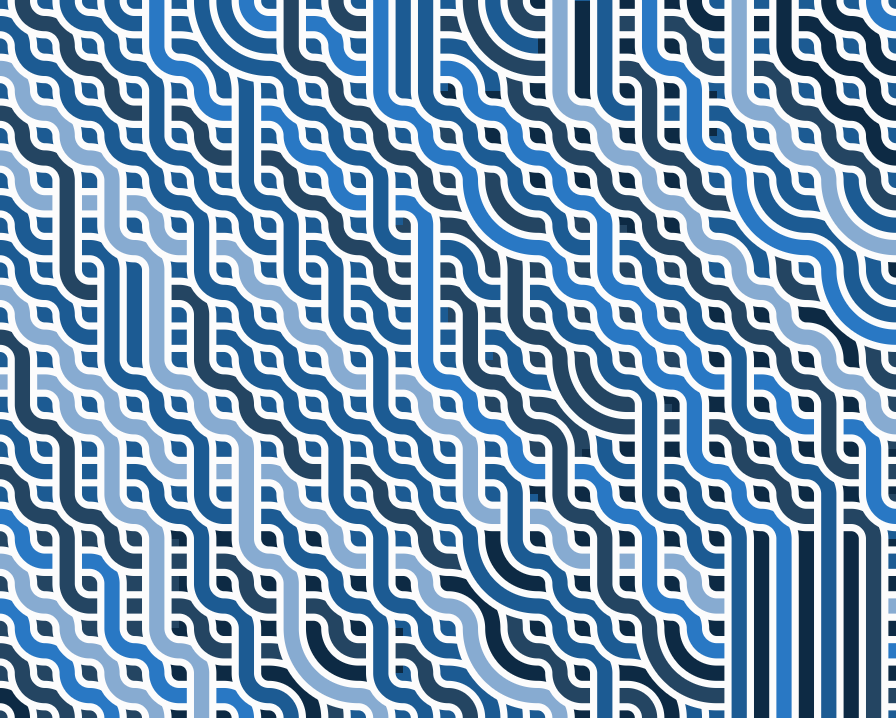
Give the GLSL for this pattern, as a WebGL 2 fragment shader.

```glsl
#version 300 es
precision highp float;
// Woven blue bands that wander from upper left to lower right over a quadtree of tiles.
// Each tile holds either quarter rings about two corners or uprights laid over level bands.
// A band takes its colour from where it starts, found by walking back through the tiles.
uniform vec2 u_resolution;
out vec4 fragColor;

const vec3 WHITE = vec3(0.99);
const vec3 BLUE = vec3(0.11, 0.355, 0.575);
const vec3 BRIGHT = vec3(0.16, 0.47, 0.77);
const vec3 SLATE = vec3(0.14, 0.27, 0.385);
const vec3 NAVY = vec3(0.05, 0.165, 0.265);
const vec3 PALE = vec3(0.53, 0.67, 0.82);
const float TILES_ACROSS = 20.0;
const float HALF_BAND = 0.17;

float hash(vec2 p) {
    vec3 q = fract(p.xyx * vec3(0.1031, 0.1030, 0.0973));
    q += dot(q, q.yzx + 33.33);
    return fract((q.x + q.y) * q.z);
}

// Tile under a point: origin, size, and 1 for straight or 0 for curved.
vec4 tileAt(vec2 p) {
    vec2 origin = floor(p / 4.0) * 4.0;
    if (hash(origin + 71.3) < 0.11) return vec4(origin, 4.0, 1.0);
    origin = floor(p / 2.0) * 2.0;
    float pick = hash(origin + 137.7);
    if (pick < 0.19) return vec4(origin, 2.0, step(pick, 0.035));
    origin = floor(p);
    return vec4(origin, 1.0, step(hash(origin + 219.1), 0.2));
}

vec3 bandColor(float pick) {
    if (pick < 0.32) return BLUE;
    if (pick < 0.49) return BRIGHT;
    if (pick < 0.75) return SLATE;
    return pick < 0.86 ? NAVY : PALE;
}

// Gaps share a colour within each cell of a coarse cellular noise.
vec3 gapColor(vec2 p) {
    vec2 base = floor(p / 5.0);
    float nearest = 1e3;
    float pick = 0.0;
    for (int i = 0; i < 9; i++) {
        vec2 cell = base + vec2(i % 3, i / 3) - 1.0;
        vec2 site = cell + vec2(hash(cell + 31.0), hash(cell + 57.0));
        float d = distance(p / 5.0, site);
        if (d < nearest) {
            nearest = d;
            pick = hash(cell + 93.0);
        }
    }
    return pick < 0.78 ? BLUE : (pick < 0.88 ? NAVY : SLATE);
}

// Walk a band upstream to the canvas border; whole-number entries are gaps.
vec3 inkFrom(vec2 entry, bool fromTop) {
    if (abs(fract(entry.x + entry.y) - 0.5) > 0.25) return gapColor(entry);
    float top = TILES_ACROSS * u_resolution.y / u_resolution.x;
    for (int i = 0; i < 64; i++) {
        if (entry.x <= 0.0 || entry.y >= top) break;
        vec4 tile = tileAt(entry + (fromTop ? vec2(0.0, 0.25) : vec2(-0.25, 0.0)));
        vec2 local = entry - tile.xy;
        if (tile.w < 0.5) {
            local = local.yx;
            fromTop = !fromTop;
        }
        entry = tile.xy + (fromTop ? vec2(local.x, tile.z) : vec2(0.0, local.y));
    }
    return bandColor(hash(entry + 411.0));
}

float cover(float d) {
    return clamp(d * u_resolution.x / TILES_ACROSS + 0.5, 0.0, 1.0);
}

// One lane of ink with white on both sides.
vec3 laneColor(float across, float lane, vec3 ink) {
    return mix(WHITE, ink, cover(HALF_BAND - abs(across - lane)));
}

float nearestLane(float across, float low, float high) {
    return clamp(floor(across * 2.0 + 0.5) * 0.5, low, high);
}

void main() {
    vec2 p = gl_FragCoord.xy / u_resolution.x * TILES_ACROSS;
    vec4 tile = tileAt(p);
    vec2 origin = tile.xy;
    vec2 local = p - origin;
    float size = tile.z;
    vec3 color;

    if (tile.w > 0.5) {
        // Level bands below, uprights above.
        float lane = nearestLane(local.y, 0.0, size);
        color = laneColor(local.y, lane, inkFrom(origin + vec2(0.0, lane), false));
        lane = nearestLane(local.x, 0.5, size - 0.5);
        vec3 upright = laneColor(local.x, lane, inkFrom(origin + vec2(lane, size), true));
        color = mix(color, upright, cover(min(local.x, size - local.x) - HALF_BAND));
    } else {
        // Corner gap, then lower left rings, then upper right rings.
        color = gapColor(floor(p + 0.5));
        float radius = length(local);
        float lane = nearestLane(radius, 0.0, size - 0.5);
        vec3 ring = laneColor(radius, lane, inkFrom(origin + vec2(0.0, lane), false));
        color = mix(color, ring, cover(size - HALF_BAND - radius));
        radius = length(size - local);
        lane = nearestLane(radius, 0.0, size - 0.5);
        ring = laneColor(radius, lane, inkFrom(origin + vec2(size - lane, size), true));
        color = mix(color, ring, cover(size - HALF_BAND - radius));
    }
    fragColor = vec4(color, 1.0);
}
```
